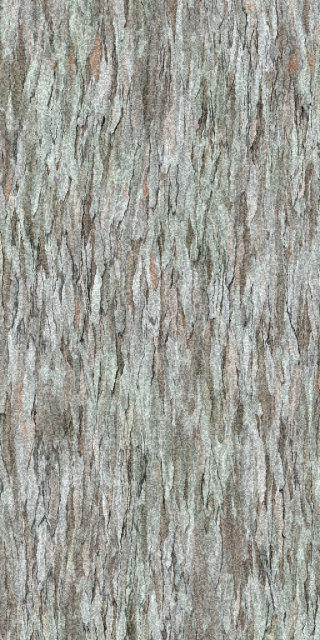
Give the GLSL for this texture, as a Shadertoy shader.

```glsl
float hash(vec2 p) {
    vec3 q = fract(p.xyx * 0.1031);
    q += dot(q, q.yzx + 33.33);
    return fract((q.x + q.y) * q.z);
}

float noise(vec2 p) {
    vec2 i = floor(p), f = fract(p);
    f *= f * (3.0 - 2.0 * f);
    return mix(mix(hash(i), hash(i + vec2(1, 0)), f.x),
               mix(hash(i + vec2(0, 1)), hash(i + 1.0), f.x), f.y);
}

float fbm(vec2 p) {
    return 0.55 * noise(p) + 0.3 * noise(p * 2.1 + 7.3) + 0.15 * noise(p * 4.3 + 3.1);
}

// Positive inside a straight-sided splinter with one long point and one slanted, broken end
float plateDepth(vec2 q, vec2 size, float slant) {
    float t = clamp(q.y / size.y, -1.2, 1.2);
    float brokenEnd = (1.0 + t) * 3.5 + slant * clamp(q.x / size.x, -1.0, 1.0);
    return size.x * min(1.0, min((1.0 - t) * 0.8, brokenEnd)) - abs(q.x);
}

// Lays one generation of overlapping plates over the colour below
vec3 addPlates(vec3 col, vec2 p, float layer, float scale, float px) {
    vec2 cell = vec2(0.075, 0.30) * scale;
    p += layer * vec2(0.037, 0.113);
    vec2 home = floor(p / cell);
    for (int j = -1; j <= 1; j++)
    for (int i = -1; i <= 1; i++) {
        vec2 id = home + vec2(i, j);
        vec2 seed = id + layer * 37.0 + 100.0;
        float a = hash(seed), b = hash(seed + 11.7), c = hash(seed + 23.1), e = hash(seed + 41.9);
        vec2 q = p - (id + 0.5 + 0.8 * (vec2(a, b) - 0.5)) * cell;
        q.x += (c - 0.5) * 0.34 * q.y;
        vec2 size = vec2(mix(0.008, 0.026, e), mix(0.09, 0.23, hash(seed + 77.7))) * scale;
        float flip = hash(seed + 31.3) < 0.3 ? -1.0 : 1.0;
        float slant = 2.4 * (a - 0.5);

        // Shadow falls to the lower right, deep only under lifted plates
        float lift = hash(seed + 17.9);
        lift *= lift;
        vec2 drop = vec2(-0.002, 0.004) * (0.8 + 1.2 * lift);
        float shade = plateDepth((q + drop) * vec2(1, flip), size, slant);
        col *= 1.0 - mix(0.13, 0.62, lift) * smoothstep(-0.003, 0.003, shade);

        // Weathered grey to tan surface, fibres and a lit left rim
        float depth = plateDepth(q * vec2(1, flip), size, slant);
        vec3 tint = mix(vec3(0.60, 0.61, 0.59), vec3(0.75, 0.77, 0.77), hash(seed + 5.3));
        tint = mix(tint, vec3(0.68, 0.635, 0.595), 0.7 * smoothstep(0.6, 0.9, hash(seed + 61.3)));
        tint += 0.22 * (noise(vec2(q.x * 130.0, q.y * 9.0) + seed * 3.7) - 0.5);
        tint += 0.06 * smoothstep(0.004, 0.0, depth) * smoothstep(0.002, -0.002, q.x);
        col = mix(col, tint, smoothstep(-px, px, depth));
    }
    return col;
}

void mainImage(out vec4 fragColor, in vec2 fragCoord) {
    vec2 uv = fragCoord / iResolution.x;
    float px = 1.0 / iResolution.x;

    // Gentle sway plus finely ragged edges
    vec2 p = uv;
    p.x += 0.05 * (noise(uv * vec2(4, 1.6)) - 0.5) + 0.009 * (noise(uv * vec2(25, 11)) - 0.5);
    vec2 ragged = vec2(noise(uv * vec2(95, 45)), noise(uv * vec2(110, 30) + 9.0)) - 0.5;
    p += vec2(0.006, 0.028) * ragged;
    p.x += 0.004 * (noise(uv * vec2(190, 110) + 5.0) - 0.5);

    // Fibrous inner bark
    float fibre = noise(p * vec2(110, 7));
    vec3 col = mix(vec3(0.38, 0.35, 0.31), vec3(0.66, 0.62, 0.57), fibre);

    // Plates, large to small
    for (int k = 0; k < 5; k++)
        col = addPlates(col, p, float(k), 1.0 - 0.1 * float(k), px);

    // Thin upright cracks in scattered furrows
    float crack = abs(fbm(p * vec2(30, 3.5) + 17.0) - 0.5);
    float broken = smoothstep(0.4, 0.7, noise(p * vec2(12, 5) + 31.0));
    col *= 1.0 - 0.38 * broken * smoothstep(0.035, 0.005, crack);
    float furrow = smoothstep(0.56, 0.76, fbm(p * vec2(28, 3) + 43.0));
    col = mix(col, vec3(0.43, 0.41, 0.37) + 0.2 * (fibre - 0.4), 0.65 * furrow);

    // Moss film, pale lichen and rusty scars
    float moss = smoothstep(0.45, 0.75, fbm(p * vec2(9, 4) + 53.0));
    col = mix(col, col * vec3(0.965, 1.0, 0.96), moss);
    float lichen = smoothstep(0.63, 0.75, fbm(p * vec2(42, 18) + 71.0));
    col = mix(col, vec3(0.77, 0.82, 0.80), 0.6 * lichen);
    float rust = smoothstep(0.75, 0.85, fbm(p * vec2(24, 5) + 89.0));
    col = mix(col, vec3(0.68, 0.51, 0.42) * (0.8 + 0.3 * fibre), 0.6 * rust);

    // Coarse flecks and sharp grit
    col += 0.08 * (noise(uv * vec2(130, 85)) - 0.5);
    col += 0.25 * (noise(uv * 256.0 + 0.5) - 0.5);
    fragColor = vec4(clamp(col + 0.015, 0.0, 1.0), 1.0);
}
```
